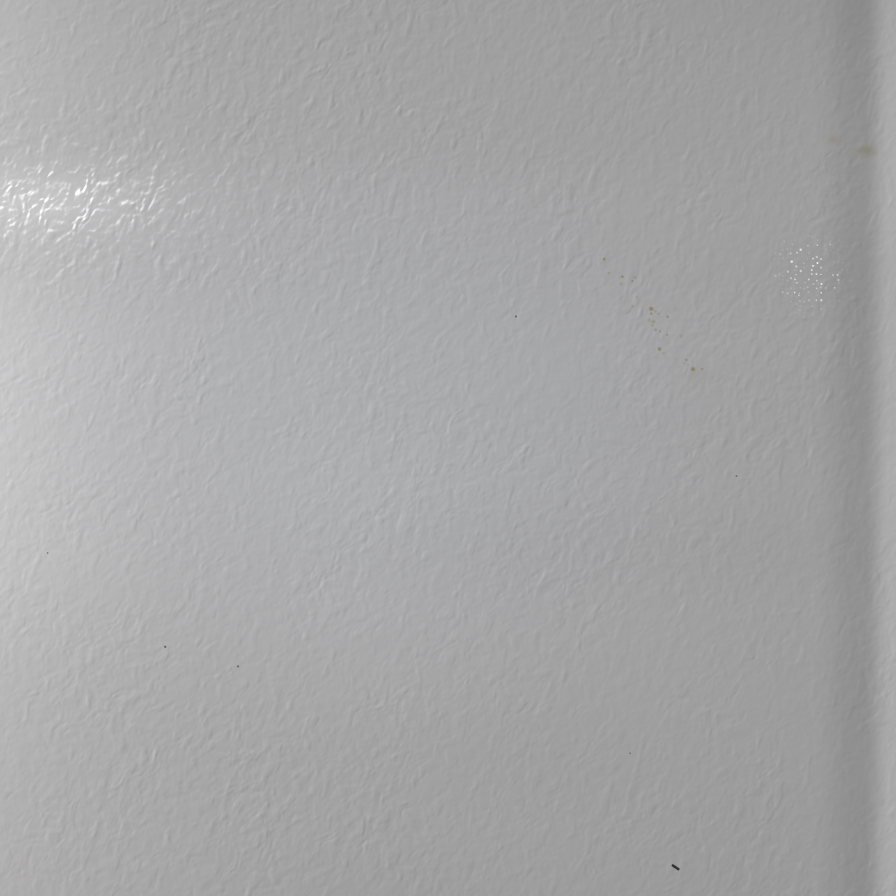
A Shadertoy shader for this texture:

```glsl
// Glossy painted wall: soft side lighting over a fine, dense paint relief,
// a broken highlight on the left, a shaded groove on the right and small stains.
// Relief is shaded by the slope of layered value noise; specks are looped discs.

const vec3 STAIN_COLOR = vec3(0.49, 0.47, 0.35);
const vec3 SPECK_COLOR = vec3(0.20, 0.19, 0.19);

float hash(vec2 p) {
    return fract(sin(dot(p, vec2(127.1, 311.7))) * 43758.5453);
}

vec2 hash2(vec2 p) {
    return vec2(hash(p), hash(p + 37.2));
}

float noise(vec2 p) {
    vec2 i = floor(p), f = fract(p);
    f = f * f * (3.0 - 2.0 * f);
    return mix(mix(hash(i), hash(i + vec2(1, 0)), f.x),
               mix(hash(i + vec2(0, 1)), hash(i + vec2(1, 1)), f.x), f.y);
}

// Gaussian blob with separate radii
float glow(vec2 p, vec2 center, vec2 radius) {
    vec2 d = (p - center) / radius;
    return exp(-dot(d, d));
}

float disc(vec2 p, vec2 center, float radius, float soft) {
    return 1.0 - smoothstep(radius - soft, radius + soft, length(p - center));
}

float segment(vec2 p, vec2 a, vec2 b) {
    vec2 d = b - a;
    return length(p - a - d * clamp(dot(p - a, d) / dot(d, d), 0.0, 1.0));
}

// Paint surface: short upright grains, dense fine pitting and small raised flecks
float paintHeight(vec2 p) {
    vec2 warp = 0.008 * vec2(noise(p * 55.0), noise(p * 55.0 + 9.0));
    vec2 q = mat2(0.97, 0.24, -0.24, 0.97) * (p + warp);
    float grain = noise(q * vec2(150.0, 98.0));
    float fine = noise(q * vec2(265.0, 200.0) + 17.0);
    float grit = noise(p * vec2(390.0, 340.0) + 63.0);
    float fleck = smoothstep(0.5, 0.98, noise(q * vec2(128.0, 84.0) + 41.0));
    return 0.48 * grain + 0.36 * fine + 0.13 * grit + 0.42 * fleck;
}

vec2 paintSlope(vec2 p, float e) {
    vec2 d = vec2(e, 0.0);
    return vec2(paintHeight(p + d.xy) - paintHeight(p - d.xy),
                paintHeight(p + d.yx) - paintHeight(p - d.yx));
}

// Broad falloff from the left, a lit middle and faint horizontal bands
float wallLight(vec2 p) {
    float side = exp(-3.0 * p.x) * (0.092 + 0.085 * glow(p, vec2(0.0, 0.56), vec2(1.0, 0.34)));
    float middle = 0.040 * glow(p, vec2(0.5, 0.48), vec2(0.44, 0.40));
    float bands = 0.010 * (noise(vec2(p.x * 2.0, p.y * 13.0)) - 0.5);
    float clouds = 0.014 * (noise(p * 5.0 + 3.0) - 0.5);
    return 0.592 + side + middle + bands + clouds;
}

float grooveShade(float x) {
    float dip = smoothstep(0.905, 0.955, x) * (1.0 - smoothstep(0.962, 0.992, x));
    return 0.058 * smoothstep(0.965, 0.995, x) - 0.044 * dip;
}

// Tiny bright glints, one candidate per cell, of varied brightness
float glints(vec2 p, float cells, float density, float soft) {
    vec2 id = floor(p * cells);
    vec2 center = (id + 0.2 + 0.6 * hash2(id)) / cells;
    float size = mix(0.0005, 0.0014, hash(id + 5.0));
    float bright = mix(0.15, 1.0, pow(hash(id + 13.0), 2.0));
    return bright * step(1.0 - density, hash(id + 71.0)) * disc(p, center, size, soft);
}

// Specks scattered along a line
float stainTrail(vec2 p, vec2 a, vec2 b, float spread, float soft) {
    float cover = 0.0;
    for (int i = 0; i < 30; i++) {
        vec2 seed = vec2(float(i), 3.7);
        vec2 jitter = (hash2(seed) + hash2(seed + 11.0) - 1.0) * spread;
        float size = mix(0.0008, 0.0024, pow(hash(seed + 23.0), 2.0));
        float speck = disc(p, mix(a, b, hash(seed + 31.0)) + jitter, size, soft);
        cover = max(cover, speck * mix(0.2, 0.7, hash(seed + 47.0)));
    }
    return cover;
}

float darkSpecks(vec2 p, float soft) {
    float cover = 0.0;
    for (int i = 0; i < 6; i++) {
        vec2 seed = vec2(float(i), 8.3);
        float size = mix(0.0007, 0.0015, hash(seed + 4.0));
        cover = max(cover, 0.55 * disc(p, 0.05 + 0.8 * hash2(seed), size, soft));
    }
    float fibre = segment(p, vec2(0.751, 0.034), vec2(0.757, 0.030));
    return max(cover, 1.0 - smoothstep(0.0006, 0.0022, fibre));
}

void mainImage(out vec4 fragColor, in vec2 fragCoord) {
    vec2 p = fragCoord / iResolution.xy;
    float soft = max(0.0008, 0.7 / iResolution.y);

    // Relief lit from the upper left
    vec2 slope = paintSlope(p, 0.001);
    float facing = dot(slope, vec2(0.8, -0.6));
    float strength = mix(0.100, 0.066, smoothstep(0.2, 0.95, p.x));
    strength *= mix(0.65, 1.35, noise(p * 14.0));
    float value = wallLight(p) + grooveShade(p.x) + strength * facing;

    // Highlight broken up by the relief, with a wide haze
    float core = glow(p, vec2(0.045, 0.775), vec2(0.12, 0.032));
    float haze = glow(p, vec2(0.04, 0.775), vec2(0.18, 0.07));
    float sparkle = smoothstep(-0.02, 0.28, dot(slope, vec2(0.5, -0.8)));
    value += core * (0.05 + 0.22 * sparkle) + haze * (0.01 + 0.09 * sparkle * sparkle);

    // Glints beside the groove
    float patchMask = glow(p, vec2(0.905, 0.695), vec2(0.034, 0.036));
    value += 0.5 * smoothstep(0.02, 0.9, patchMask) * glints(p, 210.0, 0.5, soft);
    value += 0.12 * glints(p, 120.0, 0.002, soft);

    // Cool tint towards the middle, neutral at the rim
    float cool = glow(p, vec2(0.45, 0.55), vec2(0.5, 0.4));
    vec3 color = value * mix(vec3(1.006, 0.998, 1.0), vec3(0.995, 0.999, 1.010), cool);

    // Stains and dirt
    float stain = stainTrail(p, vec2(0.68, 0.71), vec2(0.78, 0.575), 0.026, soft);
    float smear = glow(p, vec2(0.968, 0.832), vec2(0.010, 0.006))
                + 0.6 * glow(p, vec2(0.931, 0.844), vec2(0.007, 0.004))
                + 0.2 * glow(p, vec2(0.782, 0.580), vec2(0.018, 0.010));
    color = mix(color, STAIN_COLOR, clamp(stain + 0.4 * smear, 0.0, 0.8));
    color = mix(color, SPECK_COLOR, darkSpecks(p, soft));
    fragColor = vec4(clamp(color, 0.0, 1.0), 1.0);
}
```
